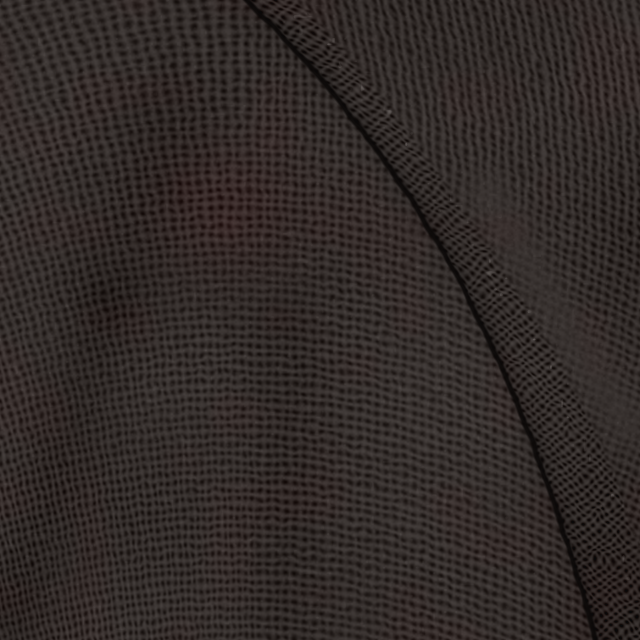
Give the GLSL for this texture, as a WebGL 1 fragment shader.

```glsl
precision highp float;

uniform vec2 u_resolution;

#define PITCH 0.0142
#define WOBBLE 0.38
#define GRAIN 0.055
#define SEAM_WIDTH 0.0062
#define CLOTH vec3(0.193, 0.169, 0.160)
#define RED_TINT vec3(0.022, -0.012, -0.008)
#define TAU 6.2831853

float hash(vec2 p) {
  vec3 q = fract(vec3(p.xyx) * 0.1031);
  q += dot(q, q.yzx + 33.33);
  return fract((q.x + q.y) * q.z);
}

float noise(vec2 p) {
  vec2 i = floor(p), f = fract(p);
  f = f * f * (3.0 - 2.0 * f);
  float low = mix(hash(i), hash(i + vec2(1.0, 0.0)), f.x);
  float high = mix(hash(i + vec2(0.0, 1.0)), hash(i + vec2(1.0, 1.0)), f.x);
  return mix(low, high, f.y);
}

// Soft elliptical patch, 1 at its centre
float patchAt(vec2 p, vec2 centre, vec2 radius) {
  vec2 d = (p - centre) / radius;
  return exp(-dot(d, d));
}

// Soft straight fold between two points
float fold(vec2 p, vec2 a, vec2 b, float width) {
  vec2 ab = b - a;
  float t = clamp(dot(p - a, ab) / dot(ab, ab), 0.0, 1.0);
  float d = length(p - a - ab * t) / width;
  return exp(-d * d);
}

// Signed distance to the seam, positive on its right
float seamDistance(vec2 p) {
  float y = p.y;
  float x = 0.932 + y * (-0.2925 + y * (-0.0395 - 0.215 * y));
  float slope = -0.2925 - y * (0.079 + 0.645 * y);
  return (p.x - x) / sqrt(1.0 + slope * slope);
}

// Knit relief: x counts wales, y counts rows, rowShare picks the stronger
float knit(vec2 st, float rowShare) {
  vec2 jitter = vec2(noise(st * 0.9), noise(st * 0.9 + 57.0)) - 0.5;
  vec2 ridge = 0.5 + 0.5 * cos(TAU * (st + WOBBLE * jitter));
  float holes = (1.0 - ridge.x) * (1.0 - ridge.y);
  return mix(ridge.x, ridge.y, rowShare) - 0.5 - 0.9 * (holes - 0.25);
}

// Left panel: wales fan out to the left, rows arch over the middle
float leftPanel(vec2 p) {
  float u = p.x + 0.85 * max(0.4 - p.x, 0.0) * (p.y - 0.6);
  float v = p.y + 0.45 * (p.x - 0.36) * (p.x - 0.36);
  float rowShare = 0.3 + 0.45 * smoothstep(0.1, 0.4, p.x) * smoothstep(0.95, 0.45, p.y);
  return knit(vec2(u, v) / PITCH, rowShare);
}

// Right panel: steep wales that lean over towards the lower right
float rightPanel(vec2 p) {
  float u = p.x + 0.22 * p.y + 0.35 * (1.0 - p.y) * (1.0 - p.y);
  float v = p.y + 0.45 * (p.x - 0.55);
  return knit(vec2(u, v) / PITCH, smoothstep(0.85, 0.5, p.y) * 0.65);
}

// Seam allowance: slanted loops following the seam
float stitchBand(vec2 p, float s) {
  vec2 st = vec2(s * 1.1 + p.y * 0.75, p.y * 1.25 - s * 0.8) / PITCH;
  return knit(st + 0.6 * noise(p * 45.0), 0.55);
}

void main() {
  vec2 p = gl_FragCoord.xy / u_resolution;
  float s = seamDistance(p) + 0.004 * (noise(p * 42.0) - 0.5);
  float bandWidth = mix(0.105, 0.058, smoothstep(0.2, 0.75, p.y));
  float right = smoothstep(-0.002, 0.002, s);
  float beyond = smoothstep(-0.008, 0.008, s - bandWidth);
  float band = right * (1.0 - beyond);

  // Knit of each region, smoother on the strip beside the band
  float strip = fold(p, vec2(0.76, 0.70), vec2(0.98, 0.33), 0.035) * beyond;
  float outer = rightPanel(p) * (1.0 - 0.75 * strip);
  float relief = mix(leftPanel(p), mix(stitchBand(p, s), outer, beyond), right);
  float contrast = 0.062 + 0.03 * band + 0.025 * noise(p * 9.0);

  // Broad light and shade
  float shade = 0.02 * (noise(p * 5.0) - 0.5) + 0.022 * strip - 0.012 * band;
  shade -= 0.030 * fold(p, vec2(0.02, 0.05), vec2(0.17, 0.52), 0.055) * (1.0 - right);
  shade -= 0.024 * fold(p, vec2(0.45, 0.05), vec2(0.45, 0.48), 0.06);
  shade -= 0.020 * fold(p, vec2(0.17, 0.55), vec2(0.28, 0.82), 0.07);
  shade -= 0.028 * patchAt(p, vec2(1.0, 0.62), vec2(0.10, 0.14));
  shade -= 0.025 * patchAt(p, vec2(0.97, 0.08), vec2(0.09, 0.18));
  shade += 0.016 * patchAt(p, vec2(0.04, 0.85), vec2(0.16, 0.25));
  shade += 0.014 * patchAt(p, vec2(0.68, 0.42), vec2(0.13, 0.25)) * (1.0 - right);

  // Fibre grain and sparse bright fibres
  float grain = 0.6 * noise(p * 190.0) + 0.4 * noise(p * 320.0 + 19.0) - 0.5;
  float glint = smoothstep(0.84, 0.98, noise(p * 115.0 + 7.0));
  float bandEdge = exp(-pow((s - bandWidth * 0.8) / 0.014, 2.0));
  float light = relief * contrast + shade + GRAIN * grain;
  light += glint * (0.025 + 0.11 * bandEdge);

  // Reddish stain and faint warm drift
  float red = patchAt(p, vec2(0.36, 0.68), vec2(0.12, 0.10));
  red += 0.35 * smoothstep(0.5, 0.9, noise(p * 14.0 + 3.0));
  vec3 colour = CLOTH + light + RED_TINT * red;

  // Dark seam groove with a soft shadow on the band
  float groove = smoothstep(SEAM_WIDTH, SEAM_WIDTH * 0.25, abs(s));
  float shadow = exp(-abs(s) / 0.012) * mix(0.15, 0.4, right);
  colour *= 1.0 - shadow;
  colour = mix(colour, vec3(0.035, 0.025, 0.022), 0.85 * groove);
  gl_FragColor = vec4(clamp(colour, 0.03, 1.0), 1.0);
}
```
